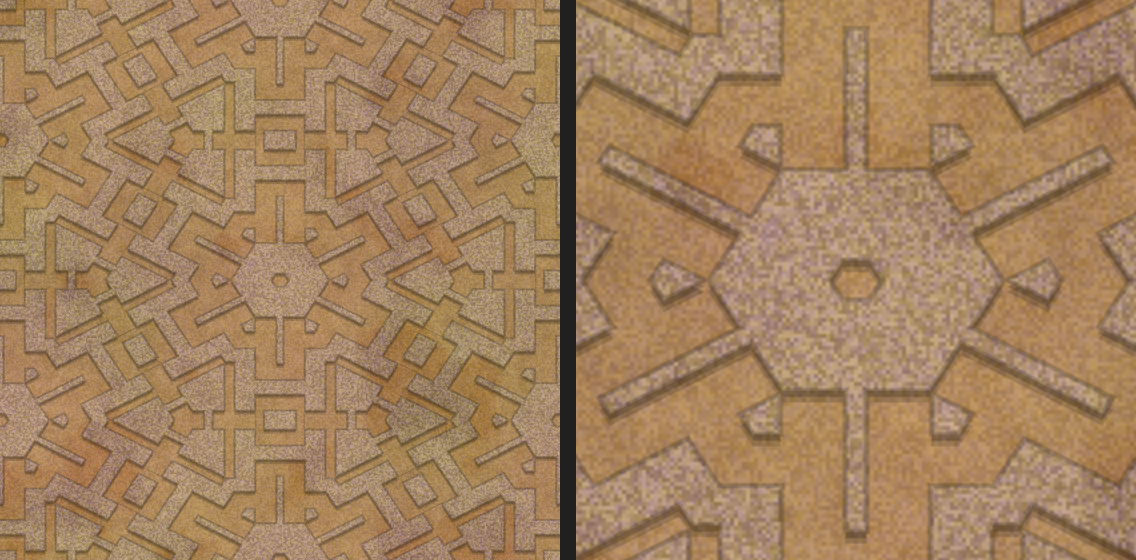
Left: the whole. Right: its middle third, enlarged.
Give the GLSL for this pattern, as a WebGL 2 fragment shader.

```glsl
#version 300 es
precision highp float;
// Carved sandstone lattice: six-fold stars, linked boxes and triangular bars.
// Each point is folded into one wedge of a hexagonal cell, where a few
// rectangles make the recess; shadow, outline, grain and stains go on top.
uniform vec2 u_resolution;
out vec4 fragColor;

const float SPAN = 768.0;          // pattern units across the canvas
const float PITCH = 384.0;         // distance between star centres
const float ROOT3 = 1.7320508;
const float FAR = 999.0;
const vec3 STONE = vec3(0.665, 0.555, 0.435);
const vec3 RECESS = vec3(0.672, 0.527, 0.347);

float hash(vec2 p) {
  vec3 q = fract(vec3(p.xyx) * 0.1031);
  q += dot(q, q.yzx + 33.33);
  return fract((q.x + q.y) * q.z);
}

float noise(vec2 p) {
  vec2 i = floor(p), f = fract(p);
  f = f * f * (3.0 - 2.0 * f);
  vec2 e = vec2(0.0, 1.0);
  return mix(mix(hash(i), hash(i + e.yx), f.x),
             mix(hash(i + e.xy), hash(i + e.yy), f.x), f.y);
}

float fbm(vec2 p) {
  float sum = 0.0, amp = 0.5;
  for (int i = 0; i < 5; i++) {
    sum += amp * noise(p);
    p = mat2(1.6, 1.2, -1.2, 1.6) * p + 17.3;
    amp *= 0.5;
  }
  return sum / 0.97;
}

// Signed distance to the rectangle spanning two corners
float rect(vec2 p, vec2 lo, vec2 hi) {
  vec2 d = max(lo - p, p - hi);
  return max(d.x, d.y);
}

// Nearest star centre, then mirrors down to a 30 degree wedge
vec2 foldCell(vec2 p) {
  vec2 period = PITCH * vec2(ROOT3, 1.0);
  vec2 a = mod(p + 0.5 * period, period) - 0.5 * period;
  vec2 b = mod(p, period) - 0.5 * period;
  p = abs(dot(a, a) < dot(b, b) ? a : b);
  vec2 mirror = vec2(0.5 * ROOT3, -0.5);
  p -= 2.0 * max(0.0, dot(p, mirror)) * mirror;
  return vec2(abs(p.x), p.y);
}

// Negative inside the recess: x runs sideways, y towards the next star
float recessDistance(vec2 p) {
  vec2 q = foldCell(p);
  // Star with hexagonal hub, slots and kites left standing
  float star = min(rect(q, vec2(-FAR), vec2(29.5, 137.0)), q.y - 94.0);
  float raised = min(q.y - 50.5, rect(q, vec2(-FAR), vec2(4.2, 115.0)));
  raised = min(raised, rect(q, vec2(30.0, 52.0), vec2(FAR, 70.5)));
  star = min(max(star, -raised), q.y - 9.0);
  // Box between neighbouring stars
  float box = rect(q, vec2(-FAR, 157.0), vec2(29.5, FAR));
  box = max(box, -rect(q, vec2(-FAR, 179.0), vec2(19.0, FAR)));
  // Cross bars and the three-armed piece inside each triangle
  float bars = rect(q, vec2(28.0, 179.0), vec2(80.0, FAR));
  bars = min(bars, rect(q, vec2(54.0, 112.0), vec2(66.0, FAR)));
  float arms = rect(q, vec2(90.0, 179.5), vec2(FAR));
  return min(min(star, box), min(bars, arms));
}

float coverage(float d, float blur) {
  return 1.0 - smoothstep(-blur, blur, d);
}

void main() {
  vec2 uv = gl_FragCoord.xy / u_resolution;
  vec2 p = (uv - 0.5) * SPAN * vec2(0.5 * ROOT3, 1.0);
  float blur = max(0.6, 0.75 * SPAN / u_resolution.y);

  // Recess, shadow under upper edges, and a thin outline
  float d = recessDistance(p);
  float recess = coverage(d, blur);
  float nearLit = coverage(recessDistance(p + vec2(0.0, 3.0)), blur);
  float farLit = coverage(recessDistance(p + vec2(0.0, 5.5)), blur);
  float shadow = recess * (1.0 - 0.5 * (nearLit + farLit));
  float outline = 1.0 - smoothstep(0.3, 1.3 + blur, abs(d));
  vec3 color = mix(STONE, RECESS, recess);

  // Broad tint drift and ragged brown stains
  float drift = fbm(uv * 4.0 + 3.0) - 0.5;
  float hue = fbm(uv * 5.0 + 41.0) - 0.5;
  float patches = fbm(uv * 7.0 + 70.0);
  float stain = smoothstep(0.53, 0.68, patches);
  color *= 1.0 + 0.16 * drift;
  color += hue * vec3(0.03, -0.05, 0.07);
  color -= stain * mix(vec3(0.055, 0.06, 0.04), vec3(0.025, 0.055, 0.065), recess);

  // Fine speckle, stronger on the standing stone
  float grain = noise(uv * 420.0) - 0.5;
  float fleck = noise(uv * 310.0 + 90.0) - 0.5;
  float mottle = fbm(uv * 45.0) - 0.5;
  color += grain * mix(0.20, 0.11, recess);
  color += fleck * mix(vec3(0.03, 0.04, -0.12), vec3(0.03, 0.02, -0.08), recess);
  color += mottle * mix(0.05, 0.09, recess);

  color *= 1.0 - 0.33 * shadow;
  color *= 1.0 - 0.20 * outline * (1.0 - shadow);
  fragColor = vec4(clamp(color, 0.0, 1.0), 1.0);
}
```
